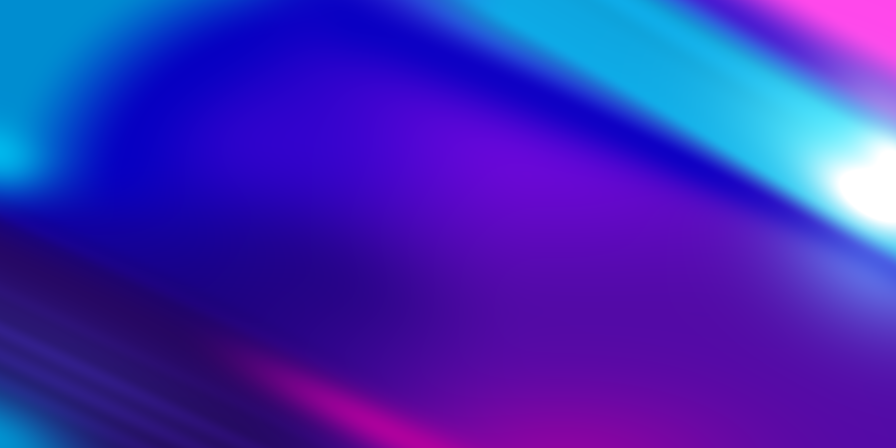
Reproduce this background procedurally as a WebGL 2 fragment shader.

```glsl
#version 300 es
precision highp float;
// Abstract violet backdrop crossed by soft cyan light ribbons and a white flare.
uniform vec2 u_resolution;
out vec4 outColor;

// Palette
const vec3 ROYAL_BLUE = vec3(0.02, 0.00, 0.76);
const vec3 VIOLET     = vec3(0.43, 0.03, 0.86);
const vec3 INDIGO     = vec3(0.11, 0.01, 0.49);
const vec3 PURPLE     = vec3(0.32, 0.04, 0.65);
const vec3 PLUM       = vec3(0.15, 0.02, 0.36);
const vec3 SLATE      = vec3(0.18, 0.11, 0.50);
const vec3 MAGENTA    = vec3(0.72, 0.00, 0.62);
const vec3 PINK       = vec3(1.00, 0.28, 0.92);
const vec3 ORCHID     = vec3(0.28, 0.10, 0.82);
const vec3 CYAN       = vec3(0.05, 0.65, 0.88);
const vec3 TEAL       = vec3(0.00, 0.58, 0.82);
const vec3 ICE        = vec3(0.36, 0.94, 1.00);
const vec3 SKY        = vec3(0.40, 0.58, 0.98);

// Layout, in units of canvas height
const float STREAK_SLOPE = 0.47;
const float STREAK_COUNT = 34.0;
const float STREAK_DEPTH = 0.10;
const vec2  ARC_CENTER   = vec2(0.75, 0.58);
const vec2  ARC_RADII    = vec2(0.50, 0.38);
const vec2  FLARE        = vec2(1.95, 0.56);
const float RIBBON_ANGLE = -0.52;

float hash(float n) {
    n = fract(n * 0.1031);
    n *= n + 33.33;
    return fract(n * (n + n));
}

float noise(float x) {
    float cell = floor(x);
    return mix(hash(cell), hash(cell + 1.0), smoothstep(0.0, 1.0, x - cell));
}

float bell(float x, float width) {
    return exp(-x * x / (width * width));
}

// Rotated elliptical Gaussian
float glow(vec2 p, vec2 center, vec2 radius, float angle) {
    float c = cos(angle), s = sin(angle);
    vec2 q = p - center;
    q = vec2(c * q.x + s * q.y, c * q.y - s * q.x) / radius;
    return exp(-dot(q, q));
}

vec3 interior(vec2 p) {
    float across = smoothstep(0.40, 1.20, p.x);
    float rise = smoothstep(0.28, 0.70, p.y);
    vec3 col = mix(mix(INDIGO, PURPLE, across), mix(ROYAL_BLUE, VIOLET, across), rise);
    col = mix(col, VIOLET, 0.32 * glow(p, vec2(0.55, 0.68), vec2(0.22, 0.16), 0.0));
    col = mix(col, INDIGO, 0.50 * glow(p, vec2(0.72, 0.38), vec2(0.25, 0.12), -0.3));
    col = mix(col, PURPLE, 0.45 * smoothstep(1.25, 1.85, p.x));
    return mix(col, MAGENTA, 0.60 * glow(p, vec2(1.25, -0.04), vec2(0.40, 0.17), 0.0));
}

// Diagonal streaks in the lower left
vec3 addStreaks(vec3 col, vec2 p) {
    float s = p.y + STREAK_SLOPE * p.x;
    float left = 1.0 - smoothstep(0.45, 1.0, p.x);
    float grain = noise(s * STREAK_COUNT) - 0.5;
    col = mix(col, PLUM, 0.90 * left * (1.0 - smoothstep(0.42, 0.58, s)));
    col = mix(col, SLATE, left * bell(s - 0.25, 0.13) * (1.0 - 0.7 * smoothstep(0.1, 0.6, p.x)));
    col *= 1.0 + STREAK_DEPTH * 2.0 * grain * left * (1.0 - smoothstep(0.45, 0.60, s));
    float ember = smoothstep(0.38, 0.88, p.x) * (1.0 - smoothstep(0.95, 1.3, p.x));
    col = mix(col, MAGENTA, 0.90 * ember * bell(s - 0.445, 0.055));
    return mix(col, TEAL, glow(p, vec2(-0.02, 0.02), vec2(0.22, 0.10), -0.45));
}

// Cyan arc wrapping the upper left
vec3 addArc(vec3 col, vec2 p) {
    float r = length((p - ARC_CENTER) / ARC_RADII);
    float upper = smoothstep(0.50, 0.67, p.y + 0.06 * p.x);
    float mask = smoothstep(0.95, 1.52, r) * upper * (1.0 - smoothstep(0.55, 1.0, p.x));
    col = mix(col, ROYAL_BLUE, 0.8 * bell(r - 1.0, 0.22) * upper * (1.0 - smoothstep(0.5, 0.9, p.x)));
    col = mix(col, TEAL, 0.95 * mask);
    return mix(col, vec3(0.0, 0.76, 0.95), 0.8 * glow(p, vec2(-0.01, 0.66), vec2(0.09, 0.06), -0.4));
}

// Broad ribbon, pink corner and flare on the right
vec3 addRibbon(vec3 col, vec2 p) {
    float t = p.x - 1.04;
    float low = p.y - (0.857 - 0.40 * t - 0.08 * t * t);
    float high = p.y - (1.0 - 0.59 * (p.x - 1.536));
    float toRight = smoothstep(1.0, 1.9, p.x);
    float body = smoothstep(0.0, mix(0.15, 0.06, toRight), low) * smoothstep(0.70, 1.15, p.x);

    col = mix(col, SKY, 0.90 * glow(p, vec2(1.98, 0.44), vec2(0.24, 0.17), -0.4));
    float rim = bell(low, mix(0.10, 0.045, toRight)) * smoothstep(0.5, 0.8, p.x);
    col = mix(col, ROYAL_BLUE, rim * (0.9 - 0.6 * smoothstep(1.5, 1.95, p.x)));

    float sheen = noise(high * 22.0 + 7.0) - 0.5;
    vec3 ribbon = CYAN * (1.0 + STREAK_DEPTH * sheen);
    ribbon = mix(ribbon, ICE, glow(p, vec2(1.93, 0.64), vec2(0.30, 0.16), RIBBON_ANGLE));
    vec3 corner = mix(ORCHID, PINK, smoothstep(0.02, 0.16, high));
    corner = mix(corner, vec3(0.72, 0.62, 0.94), 0.8 * glow(p, vec2(2.0, 0.74), vec2(0.20, 0.08), RIBBON_ANGLE));
    ribbon = mix(ribbon, corner, smoothstep(-0.07, 0.035, high));
    col = mix(col, ribbon, body);

    float white = 1.5 * glow(p, FLARE, vec2(0.13, 0.065), RIBBON_ANGLE);
    white += 0.95 * glow(p, vec2(2.0, 0.65), vec2(0.09, 0.05), RIBBON_ANGLE);
    return mix(col, vec3(1.0), min(white, 1.0) * smoothstep(-0.03, 0.06, low));
}

void main() {
    vec2 p = gl_FragCoord.xy / u_resolution * vec2(2.0, 1.0);
    vec3 col = interior(p);
    col = addStreaks(col, p);
    col = addArc(col, p);
    col = addRibbon(col, p);
    outColor = vec4(clamp(col, 0.0, 1.0), 1.0);
}
```
